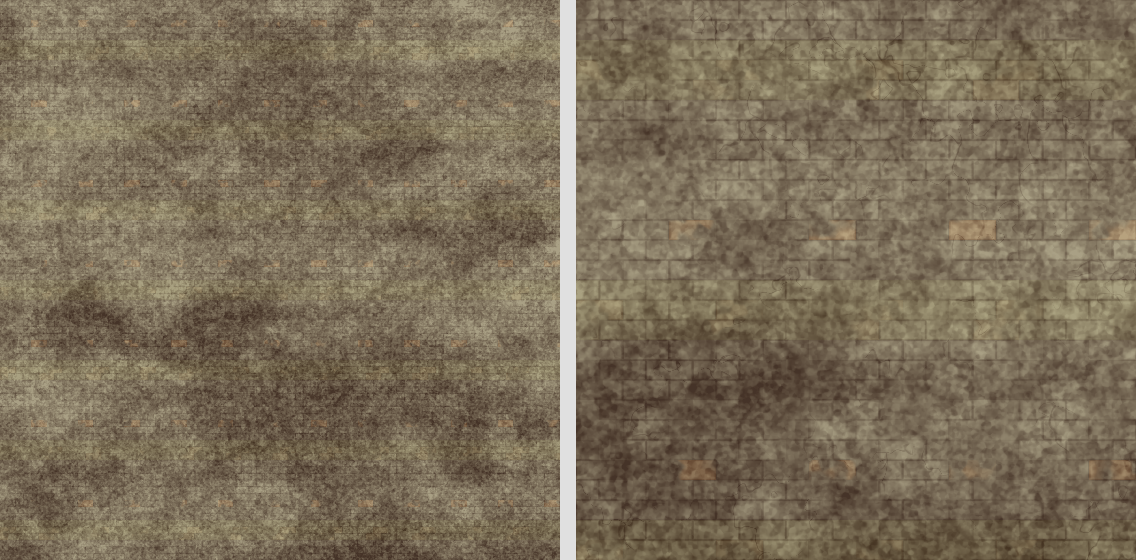
Left, the full canvas; right, a detail of the centre.
Reproduce this texture procedurally as a WebGL 1 fragment shader.

```glsl
precision highp float;

uniform vec2 u_resolution;

const float TAU = 6.2831853;

// Layout: tiles over the canvas, bricks inside each tile
const vec2 TILES = vec2(12.0, 7.0);
const vec2 BRICKS = vec2(3.0, 12.0);
const float JOINT_HALF_WIDTH = 0.0007;
const float JOINT_DEPTH = 0.29;
const vec2 RUSTY_BRICK = vec2(2.0, 8.0);

// Strength of each layer of tone
const float BASE_TONE = 0.61;
const float BAND_DEPTH = 0.095;
const float BRICK_VARIATION = 0.17;
const float STAIN_DEPTH = 0.52;
const float PATCH_DEPTH = 0.46;
const float MOTTLE_DEPTH = 0.35;
const float GRIT_DEPTH = 0.38;
const float GRAIN_DEPTH = 0.52;
const float CRACK_DEPTH = 0.24;

const vec3 DARK_SOIL = vec3(0.34, 0.275, 0.218);
const vec3 PALE_STONE = vec3(0.61, 0.57, 0.47);
const vec3 OLIVE_SHIFT = vec3(0.000, 0.004, -0.020);
const vec3 RUST_SHIFT = vec3(0.055, 0.006, -0.025);

float hash(vec2 p) {
  return fract(sin(dot(p, vec2(127.1, 311.7))) * 43758.547);
}

vec2 hash2(vec2 p) {
  return vec2(hash(p), hash(p + 57.3));
}

// Cellular noise: x = blended cell value about zero, y = distance to cell border
vec2 cellular(vec2 p) {
  vec2 cell = floor(p);
  float total = 0.0;
  float weights = 0.0;
  float nearest = 8.0;
  float second = 8.0;
  for (int j = -1; j <= 1; j++) {
    for (int i = -1; i <= 1; i++) {
      vec2 id = cell + vec2(float(i), float(j));
      vec2 offset = id + hash2(id) - p;
      float d2 = dot(offset, offset);
      float weight = exp(-6.0 * d2);
      total += weight * hash(id + 19.7);
      weights += weight;
      float d = sqrt(d2);
      second = min(second, max(nearest, d));
      nearest = min(nearest, d);
    }
  }
  return vec2(total / weights - 0.5, second - nearest);
}

// Coverage of a thin line at distance d
float lineMask(float d, float halfWidth, float pixel) {
  return clamp((halfWidth - d) / pixel + 0.5, 0.0, 1.0);
}

// Light and dark courses, repeated in every tile
float courseBand(float row) {
  float phase = (row + 0.5) / BRICKS.y;
  return 0.6 * cos(TAU * (phase - 0.42)) + 0.5 * cos(2.0 * TAU * (phase - 0.36));
}

void main() {
  vec2 uv = gl_FragCoord.xy / u_resolution;
  float pixel = 1.0 / min(u_resolution.x, u_resolution.y);

  // Running-bond bricks
  vec2 count = TILES * BRICKS;
  vec2 grid = uv * count;
  grid.x += 0.5 * mod(floor(grid.y), 2.0);
  vec2 brick = mod(floor(grid), BRICKS);
  vec2 local = fract(grid);
  vec2 border = min(local, 1.0 - local) / count;
  float joint = lineMask(min(border.x, border.y), JOINT_HALF_WIDTH, pixel);
  float band = courseBand(brick.y);

  // Weathering that runs across the tiles
  vec2 warp = 0.02 * sin(uv.yx * vec2(31.0, 23.0) + 2.0 * sin(uv * 17.0));
  float stain = cellular((uv + warp) * vec2(3.5, 7.0) + 4.0).x;
  float patches = cellular((uv + warp) * vec2(9.0, 14.0) + 31.0).x;
  float mottle = cellular(uv * 27.0 + 11.0).x;
  float crumble = cellular(uv * 68.0 + 5.0).x;
  float grit = cellular(uv * 150.0).x;
  float grain = cellular(uv * 300.0).x + 0.6 * cellular(uv * 520.0 + 9.0).x;
  float sideLight = 0.08 * cos(TAU * (uv.x - 0.1));

  // Broken hairline cracks
  float crackBorder = cellular(uv * 22.0 + 0.6 * vec2(crumble, grit) + 73.0).y;
  float crack = lineMask(crackBorder / 44.0, 0.0006, pixel);
  crack *= smoothstep(-0.05, 0.2, mottle + 0.5 * crumble);

  // Add the layers up to one tone
  float tone = BASE_TONE + sideLight;
  tone += BAND_DEPTH * band;
  tone += BRICK_VARIATION * (hash(brick + 3.0) - 0.5);
  tone += STAIN_DEPTH * stain + PATCH_DEPTH * patches;
  tone += MOTTLE_DEPTH * (mottle + crumble);
  tone += GRIT_DEPTH * grit + GRAIN_DEPTH * grain;
  tone -= JOINT_DEPTH * joint * smoothstep(-0.35, 0.25, mottle + crumble);
  tone -= CRACK_DEPTH * crack;

  // Colour, olive courses and rusty bricks
  vec3 color = mix(DARK_SOIL, PALE_STONE, clamp(tone, -0.25, 1.2));
  color += OLIVE_SHIFT * smoothstep(0.1, 1.0, band);
  vec2 away = abs(brick - RUSTY_BRICK);
  float rusty = 1.0 - step(0.5, max(away.x, away.y));
  rusty += 0.3 * step(0.92, hash(brick + 41.0));
  color += RUST_SHIFT * rusty * smoothstep(-0.3, 0.4, mottle + crumble + grit);

  gl_FragColor = vec4(color, 1.0);
}
```
